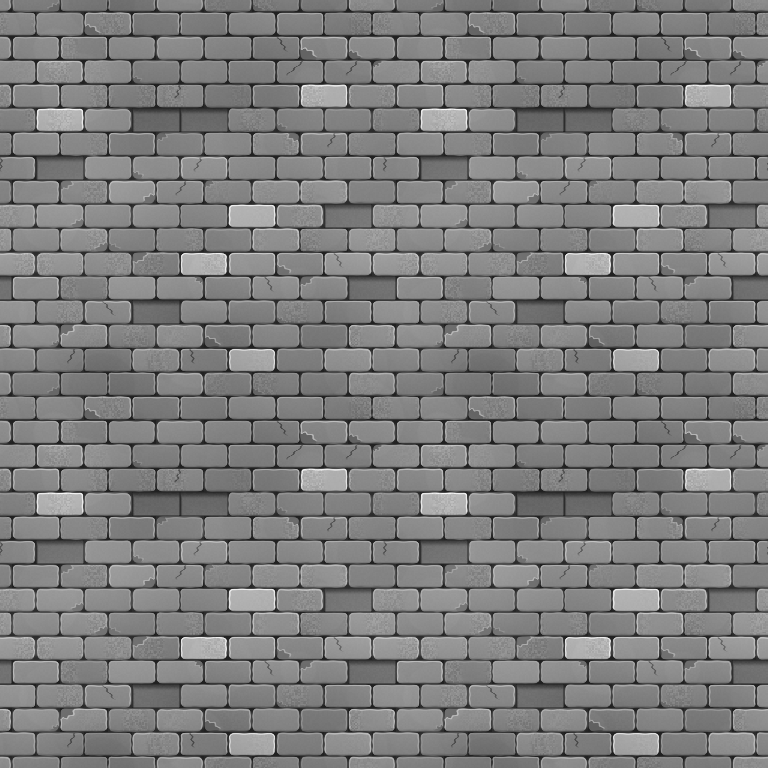
Reproduce this texture procedurally as a WebGL 2 fragment shader.

```glsl
#version 300 es
precision highp float;
uniform vec2 u_resolution;
out vec4 outColor;

const float TAU = 6.2831853;
const vec2 BRICKS = vec2(16.0, 32.0);    // bricks across and down
const vec2 PERIOD = vec2(8.0, 16.0);     // bricks before the wear repeats
const vec2 HALF_SIZE = vec2(0.965, 0.465); // in course heights
const float CORNER_RADIUS = 0.15;
const float RIM_WIDTH = 0.055;
const float BLOTCH_CELLS = 6.0;          // per wear period
const float GRAIN_CELLS = 256.0;         // per wear period
const float BRIGHT_SHARE = 0.06;
const float MISSING_SHARE = 0.055;
const float CHIPPED_SHARE = 0.22;
const float CRACKED_SHARE = 0.09;
const float STONE = 0.525;
const float BRIGHT_STONE = 0.68;
const float RECESS = 0.42;
const float JOINT = 0.31;
const float DEEP_JOINT = 0.13;

vec3 hash3(vec2 p) {
  vec3 q = fract(p.xyx * vec3(0.1031, 0.1030, 0.0973));
  q += dot(q, q.yxz + 33.33);
  return fract((q.xxy + q.yzz) * q.zyx);
}

float roundBox(vec2 p, vec2 halfSize, float radius) {
  vec2 q = abs(p) - halfSize + radius;
  return length(max(q, 0.0)) + min(max(q.x, q.y), 0.0) - radius;
}

// Overlapping round stains on a wrapping cell grid
float blotches(vec2 tile) {
  vec2 g = tile * BLOTCH_CELLS;
  float sum = 0.0;
  for (int j = -1; j <= 1; j++)
    for (int i = -1; i <= 1; i++) {
      vec2 cell = floor(g) + vec2(i, j);
      vec3 h = hash3(mod(cell, BLOTCH_CELLS) + 71.0);
      float radius = mix(0.25, 0.65, h.z);
      float disc = 1.0 - smoothstep(radius - 0.04, radius, length(g - cell - h.xy));
      sum += disc * (fract(h.z * 7.0) - 0.4);
    }
  return sum;
}

// Broad light and shade, periodic in both directions
float ambient(vec2 t) {
  return 0.028 * cos(TAU * (t.y - 0.42)) + 0.014 * cos(TAU * (t.x - 0.1))
       + 0.018 * sin(TAU * (t.x + 2.0 * t.y)) * cos(TAU * (2.0 * t.x - t.y));
}

void main() {
  vec2 uv = gl_FragCoord.xy / u_resolution;
  vec2 tile = fract(uv * BRICKS / PERIOD);
  float px = BRICKS.y / u_resolution.y;

  // Running bond
  vec2 grid = uv * BRICKS + vec2(0.0, 0.5);
  grid.x -= 0.25 + 0.5 * mod(floor(grid.y), 2.0);
  vec2 id = mod(floor(grid), PERIOD);
  vec2 p = (fract(grid) - 0.5) * vec2(2.0, 1.0);
  vec3 kind = hash3(id + 11.0);
  vec3 vary = hash3(id + 43.0);
  vec3 wear = hash3(id + 97.0);
  bool bright = kind.x > 1.0 - BRIGHT_SHARE;

  // Outline with a slight wobble
  float wobble = 0.009 * (sin(p.x * 9.0 + vary.x * TAU) + sin(p.y * 17.0 + vary.y * TAU));
  float radius = CORNER_RADIUS + 0.07 * (vary.z - 0.5);
  float body = roundBox(p, HALF_SIZE - 0.015 * vary.x, radius) + wobble;
  float d = body;

  // Broken corner
  if (kind.y < CHIPPED_SHARE && !bright) {
    vec2 q = p - HALF_SIZE * sign(wear.xy - 0.5);
    float bite = 0.2 + 0.22 * wear.z + 0.035 * sin(atan(q.y, q.x) * 11.0 + vary.x * TAU);
    d = max(d, bite - length(q * vec2(0.7, 1.0)));
  }

  // Mortar, darkest where joints meet and in shaded patches
  float shade = ambient(tile);
  float meet = 1.0 - smoothstep(0.08, 0.3, length(abs(p) - vec2(1.0, 0.5)));
  float soot = smoothstep(0.2, 0.9, vary.y - 8.0 * shade);
  float joint = mix(JOINT, DEEP_JOINT, clamp(0.75 * meet + 0.55 * soot, 0.0, 1.0));

  // Face tone, stains and grain
  float face = (bright ? BRIGHT_STONE : STONE + 0.085 * (vary.z - 0.5)) + shade;
  face += 0.035 * blotches(tile) + 0.035 * p.y;
  float grain = hash3(floor(tile * GRAIN_CELLS) + 5.0).x - 0.5;
  float dusty = smoothstep(0.5, 0.8, kind.z) * smoothstep(-0.5, 0.6, sin(p.x * 3.0 + wear.x * TAU));
  face += grain * mix(0.012, 0.09, dusty);

  // Short jagged crack from the upper edge
  if (kind.y > 1.0 - CRACKED_SHARE) {
    float path = (wear.x - 0.5) + (wear.y - 0.5) * 2.4 * p.y + 0.04 * sin(p.y * 26.0);
    float crack = 1.0 - smoothstep(0.015, 0.015 + px, abs(p.x - path));
    face -= 0.2 * crack * smoothstep(-0.2, 0.0, p.y);
  }

  // Lit rim above and at the sides, dim rim below
  float rim = smoothstep(-RIM_WIDTH - 0.5 * px, -RIM_WIDTH + 0.5 * px, d);
  float gleam = bright ? 0.22 : 0.05 + 0.15 * wear.z * wear.z;
  face += rim * mix(-0.06, gleam, smoothstep(-0.44, -0.3, p.y));
  float cover = 1.0 - smoothstep(-0.5 * px, 0.5 * px, d);
  float scar = 1.0 - smoothstep(-0.5 * px, 0.5 * px, body);
  float gray = mix(mix(joint, RECESS + shade, scar), face, cover);

  // Empty socket, shadowed from above and the left
  if (kind.x < MISSING_SHARE) {
    float hollow = roundBox(p, vec2(0.98, 0.48), 0.03);
    float shadow = max(smoothstep(0.2, 0.48, p.y), smoothstep(0.88, 0.99, -p.x));
    float socket = RECESS + shade + 0.02 * grain - 0.2 * shadow;
    gray = mix(socket, DEEP_JOINT, smoothstep(-0.5 * px, 0.5 * px, hollow));
  }
  outColor = vec4(vec3(clamp(gray, 0.0, 1.0)), 1.0);
}
```
